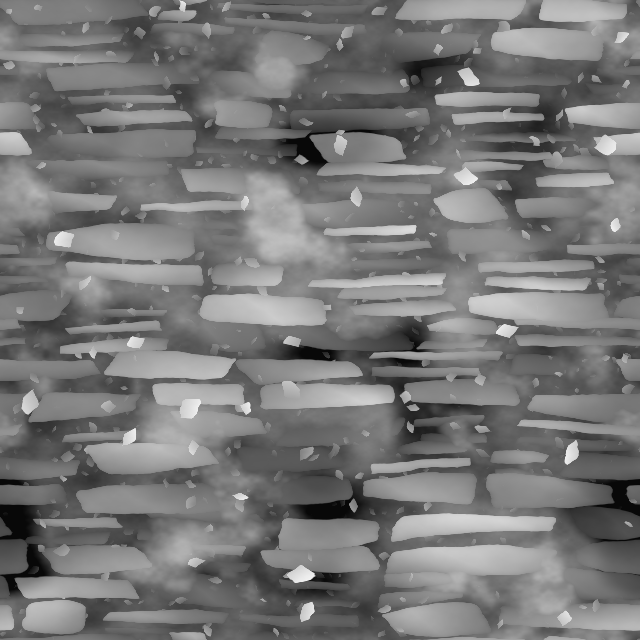
Reproduce this texture procedurally as a WebGL 1 fragment shader.

```glsl
precision highp float;
// Height map of a dry stone wall: long flat slabs in broken courses, with rubble,
// dust and dark hollows between them and a few pale chips on top.
// Every part is a height; the highest wins. All grids and noise wrap at the edges.
uniform vec2 u_resolution;

const float COLS = 5.0;          // slabs per course
const float ROWS = 20.0;         // courses
const float SPLIT = 0.36;        // share of cells holding two thin slabs
const float TILT = 0.07;         // slope of the slabs
const float SOFT = 0.0014;       // edge softness
const float SLAB_LOW = 0.38;     // slab brightness range
const float SLAB_HIGH = 0.74;
const float GROUND = 0.36;       // mean brightness between slabs
const float HOLLOW = 0.34;       // depth of the dark hollows

vec4 hash4(vec2 p, float seed) {
  p += seed * 17.31 + 3.7;
  vec4 q = fract(p.xyxy * vec4(0.1031, 0.1030, 0.0973, 0.1099));
  q += dot(q, q.wzxy + 33.33);
  return fract((q.xxyz + q.yzzw) * q.zywx);
}

// value noise that repeats after "period" cells
float noise(vec2 uv, vec2 period, float seed) {
  vec2 p = uv * period;
  vec2 i = floor(p), f = p - i;
  f = f * f * (3.0 - 2.0 * f);
  vec2 a = mod(i, period), b = mod(i + 1.0, period);
  return mix(mix(hash4(a, seed).x, hash4(vec2(b.x, a.y), seed).x, f.x),
             mix(hash4(vec2(a.x, b.y), seed).x, hash4(b, seed).x, f.x), f.y);
}

float fbm(vec2 uv, vec2 period, float seed) {
  float sum = 0.0, amp = 0.5;
  for (int k = 0; k < 5; k++) {
    sum += amp * noise(uv, period, seed + float(k));
    period *= 2.0;
    amp *= 0.5;
  }
  return sum / 0.97;
}

float cover(float d) { return 1.0 - smoothstep(-SOFT, SOFT, d); }

// one slab: tilted, tapered, bowed box with slanted ends
float slab(vec2 p, vec2 size, vec4 shape, vec4 tone) {
  p.y -= p.x * (shape.x - 0.5) * TILT;
  vec2 n = clamp(p / size, -1.0, 1.0);
  p.x += p.y * (shape.y - 0.5) * 1.6;
  size.y *= 1.0 + (shape.z - 0.5) * 0.6 * n.x - 0.3 * shape.w * n.x * n.x;
  float corner = size.y * 0.45;
  vec2 q = abs(p) - size + corner;
  float d = length(max(q, 0.0)) + min(max(q.x, q.y), 0.0) - corner;
  float h = mix(SLAB_LOW, SLAB_HIGH, tone.x);
  h += (tone.y - 0.5) * 0.2 * n.x + (tone.z - 0.5) * 0.18 * n.y;
  h -= 0.12 * tone.w * abs(n.x + 0.4 * n.y + shape.z - 0.5);   // facet crease
  h -= 0.07 * exp(min(d, 0.0) / 0.004);                        // worn rim
  return h * cover(d);
}

float slabs(vec2 uv) {
  float height = 0.0;
  float baseRow = floor(uv.y * ROWS);
  for (int j = -1; j <= 1; j++) {
    float row = baseRow + float(j), rowId = mod(row, ROWS);
    float shift = hash4(vec2(rowId, 2.0), 1.0).x * COLS;
    float baseCol = floor(uv.x * COLS + shift);
    for (int i = -1; i <= 1; i++) {
      float col = baseCol + float(i);
      vec2 id = vec2(mod(col, COLS), rowId);
      vec4 place = hash4(id, 2.0);
      float left = col + 0.6 * (place.x - 0.5);
      float nextJitter = hash4(vec2(mod(col + 1.0, COLS), rowId), 2.0).x;
      float right = col + 1.0 + 0.6 * (nextJitter - 0.5);
      float halfWidth = (0.5 * (right - left) - mix(0.02, 0.08, place.y)) / COLS;
      vec2 center = vec2((0.5 * (left + right) - shift) / COLS,
                         (row + 0.5 + 0.36 * (place.z - 0.5)) / ROWS);
      float isSplit = step(place.w, SPLIT);
      for (int k = 0; k < 2; k++) {
        float part = float(k);
        if (part > isSplit) continue;
        vec4 shape = hash4(id, 3.0 + part), tone = hash4(id, 5.0 + part);
        float thick = mix(mix(0.30, 0.56, shape.w), mix(0.13, 0.24, shape.w), isSplit);
        vec2 offset = isSplit * vec2((tone.w - 0.5) * 0.03, (part - 0.5) * 0.54 / ROWS);
        vec2 size = vec2(halfWidth * (1.0 - 0.25 * isSplit * tone.y), thick / ROWS);
        height = max(height, slab(uv - center - offset, size, shape, tone));
      }
    }
  }
  return height;
}

// scattered angular pebbles; "tones" is their brightness range
float pebbles(vec2 uv, float cells, float density, float radius, vec2 tones, float seed) {
  float height = 0.0;
  vec2 base = floor(uv * cells);
  for (int j = -1; j <= 1; j++) for (int i = -1; i <= 1; i++) {
    vec2 cell = base + vec2(float(i), float(j));
    vec4 a = hash4(mod(cell, cells), seed), b = hash4(mod(cell, cells), seed + 1.0);
    vec2 p = uv - (cell + 0.2 + 0.6 * a.xy) / cells;
    float angle = 6.2832 * a.z, c = cos(angle), s = sin(angle);
    vec2 q = vec2(c * p.x + s * p.y, (c * p.y - s * p.x) * mix(1.2, 2.2, b.x));
    float r = radius * mix(0.55, 1.1, b.y);
    float d = max(length(q) - r, abs(dot(q, vec2(0.8, 0.6))) - r * mix(0.5, 0.9, b.z));
    d = max(d, dot(q, vec2(-0.7, 0.7)) - 0.65 * r);
    float h = mix(tones.x, tones.y, b.w) + 0.06 * (q.x - q.y) / r;
    height = max(height, h * cover(d) * step(a.w, density));
  }
  return height;
}

void main() {
  vec2 uv = gl_FragCoord.xy / u_resolution;
  float broad = noise(uv, vec2(4.0, 5.0), 20.0) - 0.5;
  float grain = fbm(uv, vec2(14.0, 20.0), 30.0) - 0.5;
  float hollow = smoothstep(0.56, 0.85, noise(uv, vec2(6.0, 9.0), 40.0));

  // ragged outlines and wavy courses
  vec2 ragged = vec2(fbm(uv, vec2(24.0, 40.0), 50.0), fbm(uv, vec2(18.0, 30.0), 60.0)) - 0.5;
  vec2 bent = uv + ragged * vec2(0.018, 0.009);
  bent.y += 0.016 * (noise(uv, vec2(4.0, 3.0), 70.0) - 0.5);

  // ground: dust drifts, rubble and hollows
  float dust = smoothstep(0.52, 0.78, fbm(uv, vec2(7.0, 9.0), 80.0));
  float ground = GROUND + 0.4 * grain + 0.2 * broad + 0.3 * dust;
  float rubble = pebbles(bent, 44.0, 0.6, 0.010, vec2(0.26, 0.50), 90.0);
  ground = max(ground, rubble + 0.15 * broad) - HOLLOW * hollow;

  float stone = slabs(bent);
  stone *= 1.0 + 0.36 * broad + 0.16 * grain - 0.22 * hollow;

  float height = max(ground, stone);
  height = max(height, pebbles(bent, 26.0, 0.3, 0.013, vec2(0.42, 0.66), 100.0));
  height = max(height, pebbles(bent, 12.0, 0.2, 0.021, vec2(0.66, 0.88), 110.0));
  gl_FragColor = vec4(vec3(clamp(height, 0.03, 0.95)), 1.0);
}
```
